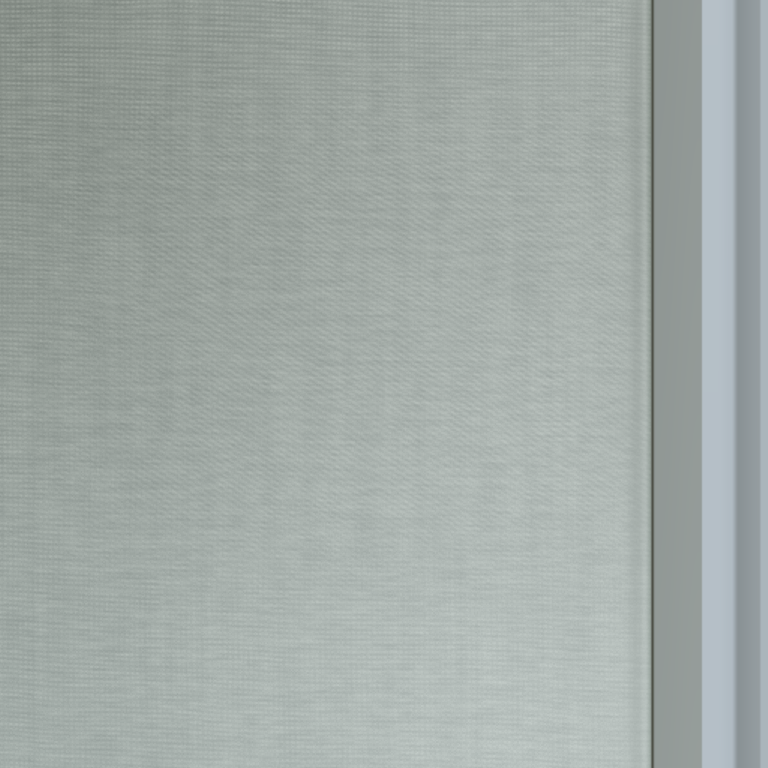
A WebGL 1 fragment shader for this texture:

```glsl
precision highp float;
// Pale grey-green woven cloth beside a moulded upright frame on the right.
// The cloth is a soft light gradient with thread waves and stretched noise;
// the frame is a row of smooth-edged vertical bands.

uniform vec2 u_resolution;

const float CLOTH_EDGE = 0.848;
const float TAU = 6.28318;

float hash(vec2 p) {
  return fract(sin(dot(p, vec2(127.1, 311.7))) * 43758.5453);
}

float noise(vec2 p) {
  vec2 cell = floor(p);
  vec2 f = fract(p);
  f = f * f * (3.0 - 2.0 * f);
  float low = mix(hash(cell), hash(cell + vec2(1.0, 0.0)), f.x);
  float high = mix(hash(cell + vec2(0.0, 1.0)), hash(cell + vec2(1.0)), f.x);
  return mix(low, high, f.y);
}

// Antialiased step that is never narrower than one pixel.
float edge(float position, float x, float softness, float pixel) {
  float w = max(softness, pixel * 0.7);
  return smoothstep(position - w, position + w, x);
}

float bump(float x, float center, float width) {
  float d = (x - center) / width;
  return exp(-d * d);
}

// Horizontal ribs that turn into a diagonal twill around the middle.
float threads(vec2 uv) {
  float bend = 1.2 * noise(uv * 5.0) + 0.7 * noise(uv * 13.0 + 4.0);
  float ribs = sin(TAU * (uv.y * 157.0 + uv.x * 5.0 + bend));
  float warp = sin(TAU * (uv.x * 149.0 + bend * 0.5));
  float twill = sin(TAU * (uv.y * 118.0 + uv.x * 76.0 + bend));
  float middle = smoothstep(0.12, 0.4, uv.y) * (1.0 - smoothstep(0.75, 0.97, uv.y));
  middle *= smoothstep(-0.1, 0.3, uv.x);
  float grid = ribs * 0.75 + warp * 0.3 + ribs * warp * 0.3;
  float breakup = 0.65 + 0.7 * noise(uv * vec2(45.0, 90.0) + 71.0);
  return mix(grid, twill * 0.85 + ribs * 0.2, middle * 0.8) * breakup;
}

// Irregular yarns: streaks in both thread directions.
float slubs(vec2 uv) {
  float across = noise(uv * vec2(14.0, 210.0)) - 0.5;
  float shorter = noise(uv * vec2(55.0, 250.0) + 17.0) - 0.5;
  float down = noise(uv * vec2(95.0, 6.0) + 31.0) - 0.5;
  float broad = noise(uv * vec2(7.0, 11.0) + 53.0) - 0.5;
  return across * 0.017 + shorter * 0.034 + down * 0.017 + broad * 0.010;
}

vec3 cloth(vec2 uv) {
  vec3 bottom = mix(vec3(0.640, 0.678, 0.662), vec3(0.722, 0.758, 0.746),
                    smoothstep(-0.05, 0.72, uv.x));
  vec3 top = mix(vec3(0.532, 0.562, 0.536), vec3(0.640, 0.670, 0.652),
                 smoothstep(-0.05, 0.8, uv.x));
  vec3 color = mix(bottom, top, smoothstep(-0.1, 1.05, uv.y));

  // Weave contrast fades towards the brighter lower right.
  float contrast = mix(0.014, 0.031, uv.y) * mix(1.15, 0.8, uv.x);
  float weave = threads(uv) * contrast + slubs(uv);
  weave += (hash(floor(uv * 512.0)) - 0.5) * 0.026;
  float rim = smoothstep(0.80, 0.835, uv.x);
  color += weave * mix(1.0, 0.55, rim) * vec3(1.0, 0.98, 0.94);

  // Rolled border: a soft shaded fold, a faint ridge, then shadow.
  color -= bump(uv.x, 0.829, 0.010) * 0.040;
  color += bump(uv.x, 0.839, 0.004) * 0.018;
  color -= smoothstep(0.840, CLOTH_EDGE, uv.x) * vec3(0.10, 0.09, 0.10);
  return color;
}

vec3 frame(vec2 uv, float pixel) {
  float x = uv.x;
  vec3 face = mix(vec3(0.575, 0.604, 0.594), vec3(0.555, 0.582, 0.572), uv.y);
  face += 0.012 * smoothstep(0.855, 0.91, x);
  vec3 highlight = mix(vec3(0.708, 0.750, 0.780), vec3(0.712, 0.752, 0.782), uv.y);
  vec3 groove = mix(vec3(0.538, 0.570, 0.582), vec3(0.580, 0.612, 0.626),
                    smoothstep(0.957, 0.99, x));
  vec3 outer = vec3(0.672, 0.708, 0.732);

  vec3 color = mix(face, highlight, edge(0.914, x, 0.0015, pixel));
  color -= 0.018 * smoothstep(0.935, 0.952, x);
  color = mix(color, groove, edge(0.957, x, 0.005, pixel));
  return mix(color, outer, edge(0.990, x, 0.002, pixel));
}

void main() {
  vec2 uv = gl_FragCoord.xy / u_resolution;
  float pixel = 1.0 / u_resolution.x;
  vec3 color = mix(cloth(uv), frame(uv, pixel), edge(CLOTH_EDGE, uv.x, 0.001, pixel));

  // Narrow dark gap where the cloth meets the frame.
  color = mix(color, vec3(0.29, 0.30, 0.26), bump(uv.x, 0.8497, 0.0019) * 0.95);
  gl_FragColor = vec4(clamp(color, 0.0, 1.0), 1.0);
}
```
